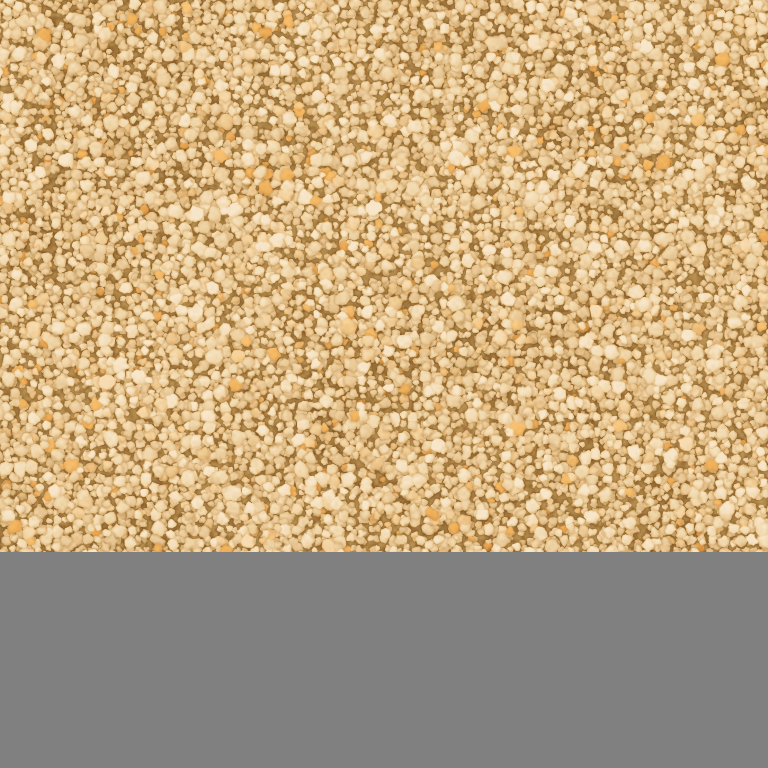
Give the GLSL for this texture, as a WebGL 1 fragment shader.

```glsl
precision highp float;
// Pale sandy granules with scattered amber grains above a plain grey band.
uniform vec2 u_resolution;

const float BAND_TOP = 0.28125;
const vec3 GREY = vec3(0.502);
const vec3 UMBER = vec3(0.50, 0.33, 0.14);
const vec3 OCHRE = vec3(0.69, 0.53, 0.29);
const vec3 TAN = vec3(0.82, 0.67, 0.44);
const vec3 SAND = vec3(0.90, 0.76, 0.56);
const vec3 CREAM = vec3(0.94, 0.84, 0.66);
const vec3 IVORY = vec3(0.97, 0.90, 0.79);
const vec3 AMBER_TINT = vec3(1.0, 0.84, 0.56);
const vec2 LIGHT_DIR = vec2(-0.5, 0.86);

vec2 hash2(vec2 p) {
  vec3 q = fract(p.xyx * vec3(0.1031, 0.1030, 0.0973));
  q += dot(q, q.yzx + 33.33);
  return fract((q.xx + q.yz) * q.zy);
}

vec2 noise2(vec2 p) {
  vec2 cell = floor(p);
  vec2 f = fract(p);
  f = f * f * (3.0 - 2.0 * f);
  vec2 low = mix(hash2(cell), hash2(cell + vec2(1.0, 0.0)), f.x);
  vec2 high = mix(hash2(cell + vec2(0.0, 1.0)), hash2(cell + 1.0), f.x);
  return mix(low, high, f.y);
}

// Rounded, randomly chipped polygon
float grainDistance(vec2 q, float size, float spin, vec2 seed) {
  float facet = -size;
  for (int k = 0; k < 6; k++) {
    float side = float(k);
    vec2 chip = hash2(seed + side * 7.1);
    float angle = spin * 6.2832 + side * 1.0472 + chip.x * 0.6;
    float reach = size * mix(0.68, 1.12, chip.y);
    facet = max(facet, dot(q, vec2(cos(angle), sin(angle))) - reach);
  }
  return mix(facet, length(q) - size, 0.35);
}

// Returns tone, warmth and distance to the nearest grain
vec3 grainLayer(vec2 p, vec2 seed, float fill) {
  p += 0.22 * (noise2(p * 3.0 + seed) - 0.5);
  vec2 base = floor(p);
  vec2 blend = vec2(0.0);
  float total = 0.00001;
  float nearest = 2.0;
  for (int j = -1; j <= 1; j++) {
    for (int i = -1; i <= 1; i++) {
      vec2 cell = base + vec2(float(i), float(j));
      vec2 id = cell + seed;
      vec2 spot = hash2(id);
      vec2 kind = hash2(id + 57.3);
      vec2 extra = hash2(id + 131.7);
      if (extra.x > fill) continue;
      vec2 q = p - cell - 0.5 - 0.7 * (spot - 0.5);
      float size = mix(0.32, 0.62, kind.x * kind.x);
      float d = grainDistance(q, size, spot.x, id + 211.0);
      float body = smoothstep(0.06, -0.24, d);
      float light = clamp(dot(q, LIGHT_DIR) / size, -1.0, 1.0);
      float tone = 0.45 + 0.30 * kind.y + 0.20 * body + 0.10 * light;
      float warmth = smoothstep(0.95, 0.985, extra.y)
                   + 0.25 * smoothstep(0.80, 0.88, extra.y);
      float weight = exp(-18.0 * d);
      blend += weight * vec2(tone, min(warmth, 1.0));
      total += weight;
      nearest = min(nearest, d);
    }
  }
  return vec3(blend / total, nearest);
}

// Dark gaps through to bright grain faces
vec3 sandRamp(float tone) {
  float t = clamp(tone, 0.0, 1.0) * 5.0;
  vec3 color = mix(UMBER, OCHRE, clamp(t, 0.0, 1.0));
  color = mix(color, TAN, clamp(t - 1.0, 0.0, 1.0));
  color = mix(color, SAND, clamp(t - 2.0, 0.0, 1.0));
  color = mix(color, CREAM, clamp(t - 3.0, 0.0, 1.0));
  return mix(color, IVORY, clamp(t - 4.0, 0.0, 1.0));
}

// Stack finer, darker grains under larger, brighter ones
vec3 granules(vec2 uv) {
  float tone = 0.18;
  float warmth = 0.0;
  for (int n = 0; n < 3; n++) {
    float level = float(n);
    float density = 86.0 - 13.0 * level;
    float fill = 1.0 - 0.22 * level;
    vec3 grain = grainLayer(uv * density, vec2(37.0, 71.0) * (level + 1.0), fill);
    float cover = smoothstep(0.07, -0.07, grain.z);
    tone *= mix(0.70, 1.0, smoothstep(0.0, 0.28, grain.z));
    tone = mix(tone, grain.x - 0.10 + 0.09 * level, cover);
    warmth = mix(warmth, grain.y, cover);
  }
  tone += 0.16 * (noise2(uv * 210.0).x - 0.5);
  tone += 0.06 * (noise2(uv * 9.0).y - 0.5);
  return sandRamp(tone) * mix(vec3(1.0), AMBER_TINT, warmth);
}

void main() {
  vec2 uv = gl_FragCoord.xy / u_resolution.y;
  float pixel = 1.0 / u_resolution.y;
  float above = smoothstep(BAND_TOP - 0.5 * pixel, BAND_TOP + 0.5 * pixel, uv.y);
  gl_FragColor = vec4(mix(GREY, granules(uv), above), 1.0);
}
```
